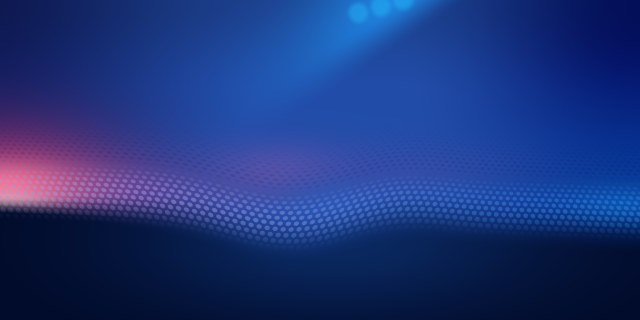
Give the GLSL for this background, as a Shadertoy shader.

```glsl
// Blue stage backdrop: a soft sky with a slanted light beam above a dark floor,
// crossed by a receding wavy mesh of dots and lit by pink, violet and cyan glows.
// Gaussians shape the light; a warped, staggered grid makes the mesh.

// Elliptical Gaussian falloff
float glow(vec2 p, vec2 center, vec2 radius) {
    vec2 d = (p - center) / radius;
    return exp(-dot(d, d));
}

// Height of the nearest edge of the mesh
float waveEdge(float x) {
    float dip = (x - 0.9) / 0.27;
    float crest = (x - 1.23) / 0.2;
    return 0.335 - 0.035 * x - 0.07 * exp(-dip * dip) + 0.02 * exp(-crest * crest);
}

vec3 skyColor(vec2 p) {
    vec3 sky = mix(vec3(0.06, 0.11, 0.37), vec3(0.13, 0.30, 0.66), smoothstep(-0.1, 0.85, p.x));
    vec3 rightSide = mix(vec3(0.03, 0.22, 0.60), vec3(0.015, 0.07, 0.41), smoothstep(0.4, 0.9, p.y));
    sky = mix(sky, rightSide, smoothstep(1.25, 2.0, p.x));
    return sky * (1.0 - 0.16 * smoothstep(0.7, 1.0, p.y));
}

// Slanted beam with a crisper lower right side, and soft spots at its source
vec3 addBeam(vec3 color, vec2 p) {
    vec2 d = p - vec2(1.28, 1.03);
    float along = dot(d, vec2(-0.82, -0.57)) / 0.41;
    float across = dot(d, vec2(0.57, -0.82));
    float beam = smoothstep(-0.30, 0.02, across) * (1.0 - smoothstep(0.0, 0.13, across));
    color = mix(color, vec3(0.12, 0.54, 0.91), 0.95 * beam * exp(-along * along));
    for (int i = 0; i < 3; i++) {
        float k = float(i);
        vec2 center = vec2(1.12 + 0.07 * k, 0.96 + 0.02 * k);
        float spot = 1.0 - smoothstep(0.018, 0.042, length(p - center));
        color = mix(color, vec3(0.13, 0.68, 0.95), 0.55 * spot);
    }
    return color;
}

// Dot coverage; depth is the height above the near edge of the mesh
float meshDots(vec2 p, float depth) {
    float row = -log(max(1.0 - 1.8 * depth, 0.1)) / 0.036;
    float bend = 0.3 * depth * sin(3.4 * p.x + 0.8);
    float column = (p.x + bend) / 0.024;
    float blur = clamp(0.5 * (fwidth(row) + fwidth(column)), 0.02, 0.5);
    column += 0.5 * mod(floor(row), 2.0);
    vec2 cell = fract(vec2(column, row)) - 0.5;
    cell.y *= 0.85;
    float radius = mix(0.33, 0.25, smoothstep(0.0, 0.3, depth));
    return 1.0 - smoothstep(radius - 0.6 * blur, radius + 0.6 * blur, length(cell));
}

void mainImage(out vec4 fragColor, in vec2 fragCoord) {
    vec2 p = fragCoord / iResolution.y;
    p.x *= 2.0 * iResolution.y / iResolution.x;
    float edge = waveEdge(p.x);
    float depth = p.y - edge;

    // Sky and beam
    vec3 color = addBeam(skyColor(p), p);

    // Coloured glows along the horizon
    color = mix(color, vec3(0.42, 0.29, 0.65), 0.65 * glow(p, vec2(0.35, 0.40), vec2(0.36, 0.13)));
    color = mix(color, vec3(0.40, 0.33, 0.66), 0.75 * glow(p, vec2(0.87, 0.46), vec2(0.22, 0.09)));
    color = mix(color, vec3(0.28, 0.30, 0.68), 0.45 * glow(p, vec2(1.25, 0.47), vec2(0.36, 0.08)));
    color = mix(color, vec3(0.16, 0.36, 0.75), 0.60 * glow(p, vec2(1.03, 0.36), vec2(0.16, 0.08)));
    color = mix(color, vec3(0.04, 0.40, 0.76), 0.65 * glow(p, vec2(1.95, 0.35), vec2(0.18, 0.07)));
    color = mix(color, vec3(0.70, 0.22, 0.46), 0.65 * glow(p, vec2(0.0, 0.46), vec2(0.36, 0.19)));
    color = mix(color, vec3(1.00, 0.45, 0.58), 0.95 * glow(p, vec2(0.0, 0.42), vec2(0.25, 0.085)));
    color = mix(color, vec3(0.92, 0.74, 0.75), 0.80 * glow(p, vec2(0.0, 0.36), vec2(0.17, 0.04)));

    // Dark floor, lighter in the middle
    float middle = glow(p, vec2(1.05, 0.25), vec2(0.65, 0.24));
    vec3 ground = mix(vec3(0.003, 0.04, 0.16), vec3(0.04, 0.16, 0.38), middle);
    float softness = mix(0.03, 0.085, smoothstep(0.0, 0.8, p.x));
    float horizon = edge + 0.025;
    color = mix(ground, color, smoothstep(horizon - softness, horizon + softness, p.y));

    // Dots: bright nearby, slightly darker than the sky far away
    float fade = smoothstep(-0.025, 0.07, depth) * (1.0 - smoothstep(0.12, 0.33, depth));
    float dots = meshDots(p, depth) * fade;
    vec3 tint = mix(vec3(0.62, 0.60, 0.86), vec3(0.22, 0.50, 0.86), smoothstep(0.5, 1.7, p.x));
    tint = mix(tint, color * 0.72, smoothstep(0.09, 0.20, depth));
    color = mix(color, tint, 0.52 * dots);

    fragColor = vec4(clamp(color, 0.0, 1.0), 1.0);
}
```
